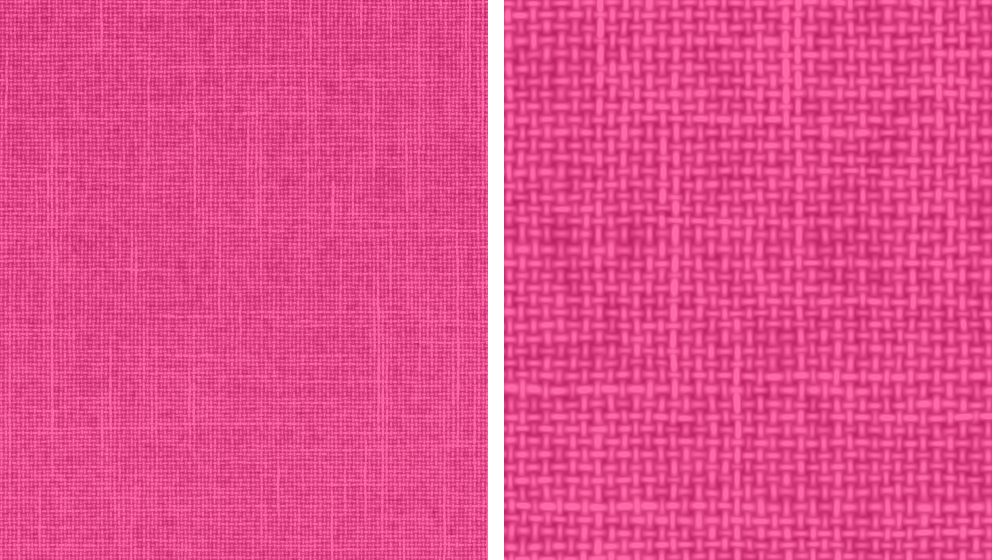
Left, the full canvas; right, a detail of the centre.
This texture is drawn by a WebGL 2 fragment shader. Its source:

```glsl
#version 300 es
precision highp float;
// Fine plain-woven pink linen with straight threads and long pale warp slubs.

#define THREADS vec2(134.0, 130.0) // warp and weft threads per canvas height
#define WANDER 0.42                // sideways drift of threads, in threads
#define WEAVE_CONTRAST 1.35
#define THREAD_VARIATION 0.62
#define WARP_SLUB 0.42
#define WEFT_SLUB 0.16
#define GRAIN 0.45
#define MOTTLE 0.10
#define MEAN_TONE 0.53
#define DARK_PINK vec3(0.79, 0.18, 0.44)
#define LIGHT_PINK vec3(0.98, 0.38, 0.63)

uniform vec2 u_resolution;
out vec4 fragColor;

const float PI = 3.14159265;

float hash(vec2 p) {
    vec3 h = fract(vec3(p.xyx) * 0.1031);
    h += dot(h, h.yzx + 33.33);
    return fract((h.x + h.y) * h.z);
}

float noise(vec2 p) {
    vec2 cell = floor(p);
    vec2 f = fract(p);
    f = f * f * (3.0 - 2.0 * f);
    float low = mix(hash(cell), hash(cell + vec2(1.0, 0.0)), f.x);
    float high = mix(hash(cell + vec2(0.0, 1.0)), hash(cell + vec2(1.0)), f.x);
    return mix(low, high, f.y);
}

// Brightness offset of one thread, changing slowly along its length.
float threadTone(float id, float along, float seed, float slubGain) {
    float phase = 40.0 * hash(vec2(id, seed));
    float slow = noise(vec2(id + seed, along * 0.04 + phase));
    float quick = noise(vec2(id + seed + 300.0, along * 0.25 + phase));
    float slub = smoothstep(0.78, 0.98, slow);
    return THREAD_VARIATION * (0.5 * slow + 0.5 * quick - 0.5) + slubGain * slub;
}

float clothTone(vec2 p) {
    // Thread coordinates: slow drift plus small local unevenness
    vec2 q = p * THREADS;
    vec2 bend = vec2(noise(p * vec2(45.0, 3.0) + 11.0),
                     noise(p * vec2(4.0, 45.0) + 57.0)) - 0.5;
    vec2 jitter = vec2(noise(q * vec2(0.7, 0.3) + 83.0),
                       noise(q * vec2(0.3, 0.7) + 29.0)) - 0.5;
    q += WANDER * (bend + 0.6 * jitter);

    // Rounded profiles, alternately lifted over and under each other
    vec2 wave = sin(PI * q);
    vec2 profile = wave * wave;
    float lift = 0.45 * wave.x * wave.y;
    float warp = profile.x * (0.57 + lift);
    float weft = profile.y * (0.53 - lift);

    // Individual thread shades
    vec2 id = floor(q);
    warp += profile.x * threadTone(id.x, q.y, 17.0, WARP_SLUB);
    weft += profile.y * threadTone(id.y, q.x, 401.0, WEFT_SLUB);
    float tone = MEAN_TONE + WEAVE_CONTRAST * (max(warp, weft) - 0.45);

    // Fibre grain, faint patches and sparse dark flecks along the weft
    tone += GRAIN * (noise(q * 1.3 + 140.0) - 0.5);
    float patches = 0.5 * noise(p * vec2(20.0, 50.0) + 7.0)
                  + 0.5 * noise(p * vec2(5.0, 4.0) + 91.0);
    tone += MOTTLE * (patches - 0.5);
    tone -= 0.30 * smoothstep(0.90, 1.0, noise(q * vec2(0.25, 0.8) + 230.0));

    // Light falls off gently toward the top
    return tone + 0.16 * (0.5 - p.y);
}

void main() {
    // Four samples per pixel soften the thread edges
    float tone = 0.0;
    for (int i = 0; i < 4; i++) {
        vec2 offset = vec2(i % 2, i / 2) * 0.5 - 0.25;
        tone += 0.25 * clothTone((gl_FragCoord.xy + offset) / u_resolution.y);
    }
    vec3 color = mix(DARK_PINK, LIGHT_PINK, clamp(tone, -0.25, 1.15));
    fragColor = vec4(color, 1.0);
}
```
